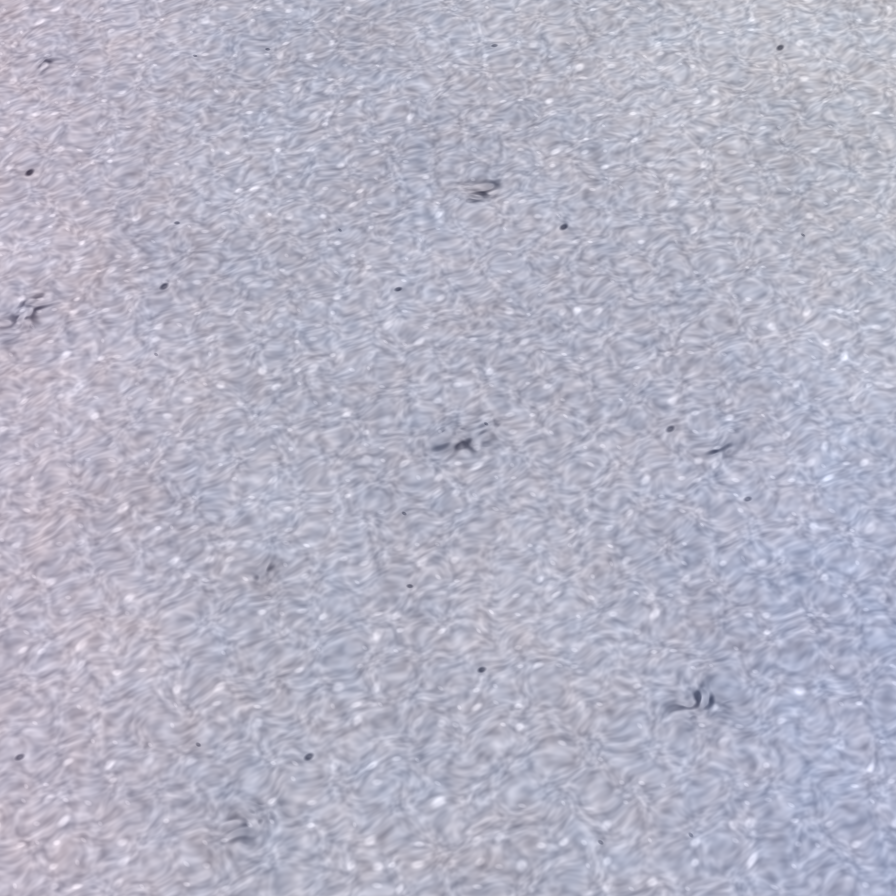
This texture is drawn by a WebGL 2 fragment shader. Its source:

```glsl
#version 300 es
precision highp float;

uniform vec2 u_resolution;
out vec4 fragColor;

#define BASE_COLOR vec3(0.695, 0.698, 0.762)
#define GRAIN_SCALE vec2(62.0, 92.0)
#define GRAIN_ANGLE 0.42
#define GRAIN_CONTRAST 0.17
#define MOTTLE_CONTRAST 0.045
#define CHIP_SCALE 42.0
#define CHIP_BRIGHTNESS 0.14
#define PIT_SCALE 9.0
#define PIT_DARKNESS 0.36
#define STAIN_COUNT 8
#define STAIN_DARKNESS 0.34
#define PERSPECTIVE 0.28

vec2 hash2(vec2 p) {
    vec3 q = fract(p.xyx * vec3(0.1031, 0.1030, 0.0973));
    q += dot(q, q.yzx + 33.33);
    return fract((q.xx + q.yz) * q.zy);
}

mat2 rotation(float angle) {
    float c = cos(angle), s = sin(angle);
    return mat2(c, -s, s, c);
}

// Dot product of a random unit gradient with the offset from its lattice corner
float cornerSlope(vec2 cell, vec2 offset, vec2 corner) {
    float angle = 6.2832 * hash2(cell + corner).x;
    return dot(vec2(cos(angle), sin(angle)), offset - corner);
}

float gradientNoise(vec2 p) {
    vec2 cell = floor(p), f = fract(p);
    vec2 w = f * f * f * (f * (f * 6.0 - 15.0) + 10.0);
    float low = mix(cornerSlope(cell, f, vec2(0, 0)), cornerSlope(cell, f, vec2(1, 0)), w.x);
    float high = mix(cornerSlope(cell, f, vec2(0, 1)), cornerSlope(cell, f, vec2(1, 1)), w.x);
    return mix(low, high, w.y);
}

// Soft tilted ellipses, present in only a fraction of the grid cells
float scatteredSpots(vec2 p, float density, float minRadius, float maxRadius) {
    vec2 cell = floor(p);
    vec2 seed = hash2(cell + 71.0);
    vec2 center = 0.35 + 0.3 * hash2(cell + 13.0);
    vec2 d = rotation((seed.y - 0.5) * 2.0) * (fract(p) - center);
    float radius = mix(minRadius, maxRadius, seed.y * seed.y);
    float spot = 1.0 - smoothstep(0.4, 1.3, length(d * vec2(0.8, 1.2)) / radius);
    return spot * step(seed.x, density) * (0.5 + 0.5 * seed.y);
}

// Elongated worn areas spread by a low-discrepancy sequence
float wornAreas(vec2 uv) {
    float worn = 0.0;
    for (int i = 0; i < STAIN_COUNT; i++) {
        float n = float(i);
        vec2 seed = hash2(vec2(n, 5.0));
        vec2 center = fract(vec2(0.52, 0.51) + n * vec2(0.7549, 0.5698));
        vec2 d = rotation(0.3 + 0.5 * seed.x) * (uv - center);
        float size = mix(0.018, 0.042, seed.y) * (1.15 - 0.5 * center.y);
        d /= size * vec2(1.0, 0.5);
        worn = max(worn, exp(-dot(d, d)));
    }
    return worn;
}

void main() {
    vec2 uv = gl_FragCoord.xy / u_resolution;

    // Ground plane receding toward the top
    vec2 ground = vec2(uv.x - 0.5, uv.y) / (1.0 - PERSPECTIVE * uv.y);
    vec2 tilted = rotation(GRAIN_ANGLE) * ground;

    // Grain, bent slightly so that the streaks do not run parallel
    vec2 bend = vec2(gradientNoise(ground * 24.0), gradientNoise(ground * 24.0 + 50.0));
    vec2 grainPos = tilted * GRAIN_SCALE + bend * 1.1 + 200.0;
    float coarse = gradientNoise(grainPos);
    float fine = gradientNoise(grainPos * 1.85 + 31.7);
    float tone = GRAIN_CONTRAST * (coarse + 0.6 * fine);

    // Broad uneven brightness
    float mottle = gradientNoise(ground * 5.0 + 9.0) + 0.8 * gradientNoise(ground * 17.0 + 80.0);
    tone += MOTTLE_CONTRAST * mottle;

    // Pale chips and isolated pits
    vec2 chipPos = ground * CHIP_SCALE + bend * 0.3 + 100.0;
    tone += CHIP_BRIGHTNESS * scatteredSpots(chipPos, 0.3, 0.12, 0.3);
    tone -= PIT_DARKNESS * scatteredSpots(ground * PIT_SCALE + 40.0, 0.13, 0.025, 0.06);

    // Dark gaps between the grains of worn areas
    float gaps = smoothstep(-0.05, 0.35, gradientNoise(grainPos * 0.9 + 17.0));
    tone -= STAIN_DARKNESS * wornAreas(uv) * (0.15 + gaps);

    // Rosy left, bluish lower right, pale warm upper right
    vec3 color = BASE_COLOR + tone * vec3(1.02, 1.0, 0.97);
    float rosy = 1.0 - smoothstep(0.0, 0.35, uv.x);
    float bluish = smoothstep(0.6, 1.0, uv.x) * (1.0 - smoothstep(0.3, 0.85, uv.y));
    float warm = smoothstep(1.2, 1.95, uv.x + uv.y);
    color += rosy * vec3(0.045, 0.012, 0.008);
    color += bluish * vec3(-0.022, -0.002, 0.035);
    color += warm * vec3(0.045, 0.045, 0.022);

    // Faint drift of hue from grain to grain
    float hue = gradientNoise(ground * 38.0 + 60.0) + gradientNoise(ground * 11.0 + 20.0);
    color += 0.018 * hue * vec3(1.0, 0.0, -0.9);

    fragColor = vec4(clamp(color, 0.0, 1.0), 1.0);
}
```
